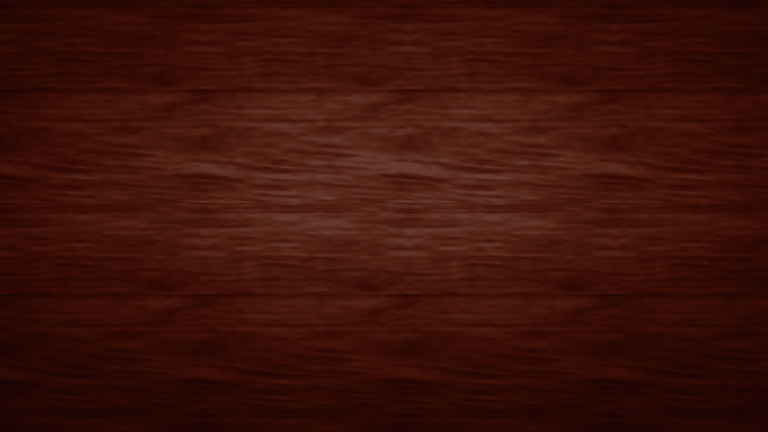
Give the GLSL for this texture, as a WebGL 1 fragment shader.

```glsl
precision highp float;
// Dark mahogany veneer: a wrapped wood tile repeats across the canvas,
// with thin stretched noise for fibres, slanted in the figured strip.
// A broad warm glow, high of centre, falls off to nearly black corners.

uniform vec2 u_resolution;

const float TILE_SIZE = 0.474;   // in canvas heights
const float TILE_TOP = 0.213;    // first tile edge below the top
const float SEAM = 0.30;         // where one slanted sheet meets the next
const float SLANT = 0.065;       // drop of the fibres across a tile

float hash(vec2 p) {
  return fract(sin(dot(p, vec2(127.1, 311.7))) * 43758.5453);
}

// Value noise that wraps after a whole number of cells.
float wrappedNoise(vec2 p, vec2 period) {
  vec2 cell = floor(p);
  vec2 f = fract(p);
  f = f * f * (3.0 - 2.0 * f);
  vec2 a = mod(cell, period);
  vec2 b = mod(cell + 1.0, period);
  return mix(mix(hash(a), hash(vec2(b.x, a.y)), f.x),
             mix(hash(vec2(a.x, b.y)), hash(b), f.x), f.y);
}

float grain(vec2 tile, vec2 cells) {
  return wrappedNoise(tile * cells, cells) - 0.5;
}

// Soft elliptical spot, repeated once in every tile.
float spot(vec2 tile, vec2 centre, vec2 radius) {
  vec2 d = (fract(tile - centre + 0.5) - 0.5) / radius;
  return exp(-dot(d, d));
}

// Soft horizontal band within the tile.
float band(float v, float low, float high, float blur) {
  return smoothstep(low - blur, low + blur, v)
       * (1.0 - smoothstep(high - blur, high + blur, v));
}

// Pointed dark sliver: a lens that narrows to both ends.
float sliver(vec2 tile, vec2 centre, vec2 size, float slope) {
  vec2 d = fract(tile - centre + 0.5) - 0.5;
  float halfHeight = size.y * max(0.0, 1.0 - d.x * d.x / (size.x * size.x));
  float edge = abs(d.y - slope * d.x) - halfHeight;
  return (1.0 - smoothstep(-0.008, 0.005, edge))
       * smoothstep(0.0, 0.006, halfHeight);
}

// Gentle vertical bulges of the fibres around the knots.
float knotBulge(vec2 tile) {
  float shift = 0.012 * grain(tile, vec2(5.0, 7.0));
  shift += 0.016 * spot(tile, vec2(0.15, 0.22), vec2(0.10, 0.05));
  shift += 0.012 * spot(tile, vec2(0.62, 0.21), vec2(0.09, 0.04));
  return shift - 0.022 * spot(tile, vec2(0.32, 0.86), vec2(0.12, 0.06));
}

// Fibres of all widths; the figured strip has bolder, darker streaks.
float fibres(vec2 tile, float figure) {
  float tone = 0.13 * grain(tile, vec2(2.0, 15.0));
  tone += (0.22 + 0.16 * figure) * grain(tile, vec2(3.0, 37.0));
  tone += 0.42 * grain(tile, vec2(5.0, 64.0));
  tone += 0.24 * grain(tile, vec2(23.0, 68.0));
  float streak = grain(tile + 0.37, vec2(3.0, 31.0));
  return tone - 0.26 * figure * smoothstep(0.10, 0.32, streak);
}

// Slanted fibres, cross-faded so that neighbouring sheets join.
float slantedFibres(vec2 tile, float figure) {
  float u = fract(tile.x - SEAM);
  float drop = SLANT * figure;
  float here = fibres(tile - vec2(0.0, drop * u), figure);
  float next = fibres(tile - vec2(0.0, drop * (u - 1.0)), figure);
  return mix(here, next, smoothstep(0.82, 1.0, u));
}

// Tone change of the wood within one tile, around zero.
float woodTone(vec2 tile) {
  float v = fract(tile.y);
  vec2 bent = tile - vec2(0.0, knotBulge(tile));
  float tone = slantedFibres(bent, band(v, 0.25, 0.56, 0.05));

  // Light and dark strips of veneer
  tone += 0.06 * band(v, 0.02, 0.15, 0.02);
  tone += 0.05 * band(v, 0.60, 0.76, 0.02);
  tone -= 0.10 * band(v, 0.79, 0.97, 0.025);
  tone -= 0.14 * band(v, 0.584, 0.592, 0.005);
  tone -= 0.14 * band(v, 0.988, 0.996, 0.004);

  // Mottled knots and their curved shadows
  float mottle = 0.7 + 1.6 * grain(bent, vec2(13.0, 30.0));
  tone -= 0.20 * mottle * spot(bent, vec2(0.15, 0.195), vec2(0.10, 0.030));
  tone -= 0.16 * mottle * spot(bent, vec2(0.62, 0.190), vec2(0.09, 0.025));
  tone -= 0.16 * mottle * spot(bent, vec2(0.34, 0.86), vec2(0.09, 0.045));

  // Pointed heartwood slivers
  tone -= 0.20 * sliver(tile, vec2(0.72, 0.535), vec2(0.27, 0.020), -0.05);
  tone -= 0.14 * sliver(tile, vec2(0.25, 0.565), vec2(0.36, 0.010), -0.04);
  return tone;
}

float glow(vec2 p, float aspect) {
  vec2 d = (p - vec2(0.5 * aspect, 0.42)) / vec2(0.5 * aspect, 0.5);
  return exp(-0.82 * d.x * d.x - 1.10 * d.y * d.y);
}

// Near-black red through mahogany to dusty brown.
vec3 mahogany(float t) {
  return vec3(0.11, 0.02, 0.01) + vec3(0.23, 0.13, 0.09) * vec3(t, t * t, t * t * t);
}

void main() {
  vec2 p = gl_FragCoord.xy / u_resolution.y;
  p.y = 1.0 - p.y;
  float light = glow(p, u_resolution.x / u_resolution.y);
  vec2 tile = (p - vec2(0.0, TILE_TOP)) / TILE_SIZE;
  float tone = 1.10 * light - 0.04 + woodTone(tile) * (0.45 + 0.55 * light);
  gl_FragColor = vec4(mahogany(clamp(tone, -0.25, 1.25)), 1.0);
}
```
